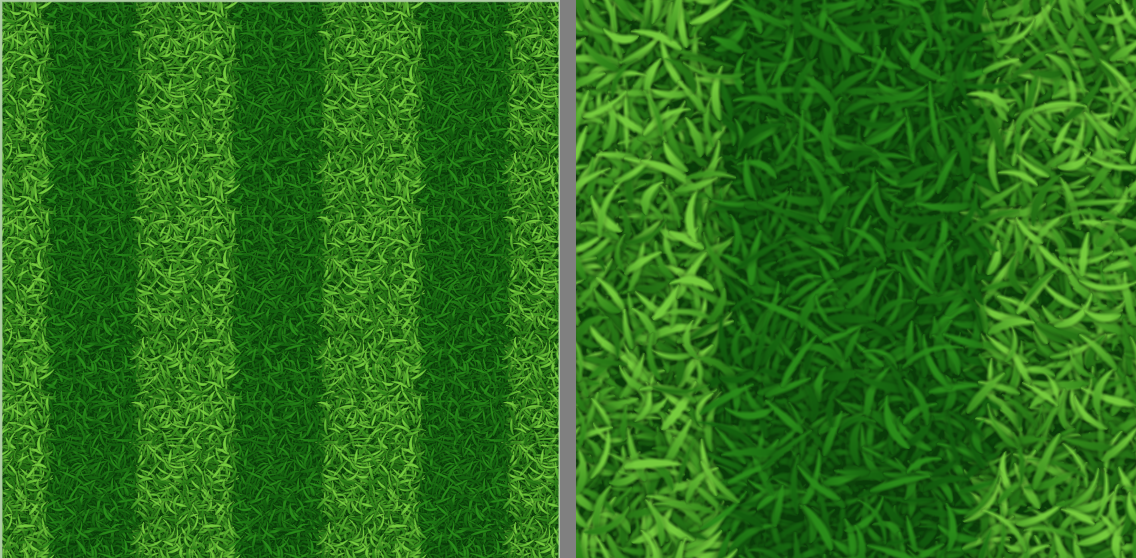
Left: the whole. Right: its middle third, enlarged.
Write a Shadertoy shader that draws this texture.

```glsl
// Mown lawn: three square turf tiles across and down, each with a dark stripe.
// Layers of thin, tapered blades are scattered on a wrapping jittered grid
// and painted from the shaded bottom to the sunlit top, inside a pale rim.

const float TILES = 3.01;            // tile repeats across and down
const float CELLS = 16.0;            // blade cells per tile side
const int LAYERS = 15;               // blade layers, bottom to top
const vec2 DARK_STRIPE = vec2(0.263, 0.733); // start and end within a tile
const vec2 HALF_LENGTH = vec2(0.50, 0.92);   // blade range, in cells
const vec2 HALF_WIDTH = vec2(0.065, 0.12);   // blade range, in cells
const float MAX_BEND = 0.24;
const float MAX_LEAN = 1.6;          // radians away from upright
const float EDGE_BLUR = 0.07;        // least edge softness, in cells
const float SHADOW = 0.22;
const vec3 RIM_WIDTH = vec3(0.0042, 0.0026, 0.0036); // left, right, top

const vec3 SOIL = vec3(0.04, 0.275, 0.035);
const vec3 DARK_MID = vec3(0.085, 0.395, 0.06);
const vec3 DARK_TIP = vec3(0.165, 0.55, 0.10);
const vec3 LIGHT_MID = vec3(0.19, 0.53, 0.10);
const vec3 LIGHT_TIP = vec3(0.46, 0.80, 0.24);
const vec3 RIM = vec3(0.68, 0.80, 0.64);

// Four random values from a cell and a seed
vec4 hash4(vec3 key) {
    vec4 p = fract(key.xyzx * vec4(0.1031, 0.1030, 0.0973, 0.1099));
    p += dot(p, p.wzxy + 33.33);
    return fract((p.xxyz + p.yzzw) * p.zywx);
}

// Three-stop ramp from soil to blade tip
vec3 grassColor(float shade, bool inDark) {
    vec3 mid = inDark ? DARK_MID : LIGHT_MID;
    vec3 tip = inDark ? DARK_TIP : LIGHT_TIP;
    vec3 low = mix(SOIL, mid, clamp(shade * 2.0, 0.0, 1.0));
    return mix(low, tip, clamp(shade * 2.0 - 1.0, 0.0, 1.0));
}

// Signed distance to a blade in x; position from root -1 to tip 1 in y
vec2 bladeShape(vec2 p, float lean, float halfLength, float halfWidth, float bend) {
    float c = cos(lean), s = sin(lean);
    p = vec2(c * p.x - s * p.y, s * p.x + c * p.y);
    float along = p.y / halfLength;
    float side = abs(p.x - bend * (along * along - 0.35));
    float taper = sqrt(max(1.0 - along * along, 0.0)) * (1.0 - 0.35 * along);
    float outside = max(abs(along) - 1.0, 0.0) * halfLength;
    return vec2(side - halfWidth * taper + outside * 2.0, along);
}

// Paint one layer of blades over the colour below
vec3 paintLayer(vec3 color, vec2 tilePos, int layer, float soft) {
    float seed = float(layer) * 7.0 + 3.0;
    vec2 shift = hash4(vec3(5.0, 11.0, seed)).xy;
    vec2 pos = tilePos * CELLS + shift;
    vec2 home = floor(pos);
    float depth = float(layer + 1) / float(LAYERS);

    for (int j = -1; j <= 1; j++)
    for (int i = -1; i <= 1; i++) {
        vec2 cell = home + vec2(i, j);
        vec2 id = mod(cell, CELLS);
        vec4 place = hash4(vec3(id, seed));
        vec4 form = hash4(vec3(id + 41.0, seed + 2.0));
        vec2 center = cell + place.xy;

        float lean = (place.z * 2.0 - 1.0) * MAX_LEAN;
        float halfLength = mix(HALF_LENGTH.x, HALF_LENGTH.y, place.w);
        float halfWidth = mix(HALF_WIDTH.x, HALF_WIDTH.y, form.x);
        float bend = (form.y * 2.0 - 1.0) * MAX_BEND;
        vec2 blade = bladeShape(pos - center, lean, halfLength, halfWidth, bend);

        // The stripe is chosen per blade, which leaves a ragged border
        float stripeX = fract((center.x - shift.x) / CELLS);
        bool inDark = stripeX > DARK_STRIPE.x && stripeX < DARK_STRIPE.y;

        float shade = depth * mix(0.42, 1.42, form.z);
        shade *= 0.88 + 0.22 * clamp(blade.y, -1.0, 1.0);
        float shadow = 1.0 - smoothstep(-0.05, 0.18, blade.x);
        float cover = 1.0 - smoothstep(-soft, soft, blade.x);
        color *= 1.0 - SHADOW * shadow * (1.0 - cover);
        color = mix(color, grassColor(shade, inDark), cover);
    }
    return max(color, SOIL * 0.85);
}

void mainImage(out vec4 fragColor, in vec2 fragCoord) {
    vec2 uv = fragCoord / iResolution.xy;
    float pixel = 1.0 / min(iResolution.x, iResolution.y);
    float soft = max(EDGE_BLUR, 0.7 * pixel * TILES * CELLS);

    // Grass
    vec3 color = SOIL;
    for (int layer = 0; layer < LAYERS; layer++)
        color = paintLayer(color, uv * TILES, layer, soft);

    // Pale rim on the left, right and top
    vec3 inset = vec3(uv.x, 1.0 - uv.x, 1.0 - uv.y) - RIM_WIDTH;
    float inner = min(inset.x, min(inset.y, inset.z));
    color = mix(RIM, color, smoothstep(-pixel, pixel, inner));

    fragColor = vec4(color, 1.0);
}
```
